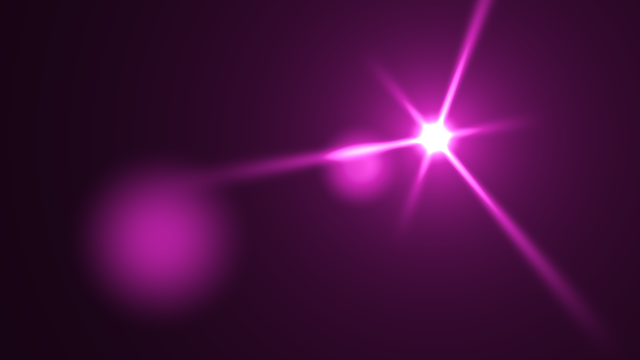
Reproduce this background procedurally as a Shadertoy shader.

```glsl
// Layout, in units of the canvas height
const vec2 STAR_POS = vec2(1.208, 0.618);
const vec2 SMALL_ORB_POS = vec2(0.995, 0.537);
const vec2 LARGE_ORB_POS = vec2(0.444, 0.336);
const vec2 SMALL_ORB_RADII = vec2(0.025, 0.127);  // inner, outer
const vec2 LARGE_ORB_RADII = vec2(0.015, 0.270);
const float SMALL_ORB_LIGHT = 0.50;
const float LARGE_ORB_LIGHT = 0.55;

// Star light
const float AMBIENT = 0.08;
const float HAZE_LIGHT = 0.16;
const float HAZE_RADIUS = 0.80;
const float HALO_LIGHT = 1.0;
const float HALO_RADIUS = 0.13;
const float CORE_LIGHT = 2.0;
const float CORE_RADIUS = 0.032;

// Rays: x = short ones, y = long ones
const int RAY_COUNT = 6;
const float RAY_ANGLE = 10.0;
const vec2 RAY_LENGTH = vec2(0.34, 0.85);
const vec2 RAY_LIGHT = vec2(0.35, 0.65);
const vec2 RAY_SPREAD = vec2(0.065, 0.040);
const float RAY_ROOT = 0.006;

// Colour response
const vec3 TINT = vec3(1.0, 0.18, 0.89);
const vec3 OVERFLOW = vec3(0.3, 0.95, 0.5);
const float OVERFLOW_START = 0.80;

float gaussian(float x, float width) {
    float q = x / width;
    return exp(-q * q);
}

float orb(vec2 p, vec2 radii) {
    return 1.0 - smoothstep(radii.x, radii.y, length(p));
}

float starGlow(float d) {
    return HAZE_LIGHT * gaussian(d, HAZE_RADIUS)
         + HALO_LIGHT * exp(-d / HALO_RADIUS)
         + CORE_LIGHT * gaussian(d, CORE_RADIUS);
}

// Alternating short and long beams that widen and fade outward
float starRays(vec2 p) {
    float light = 0.0;
    for (int i = 0; i < RAY_COUNT; i++) {
        int kind = i % 2;
        float angle = radians(RAY_ANGLE + 360.0 * float(i) / float(RAY_COUNT));
        vec2 dir = vec2(cos(angle), sin(angle));
        float along = dot(p, dir);
        float across = dot(p, vec2(-dir.y, dir.x));
        float width = RAY_ROOT + RAY_SPREAD[kind] * max(along, 0.0);
        float fade = 1.0 - smoothstep(0.0, RAY_LENGTH[kind], along);
        float start = smoothstep(0.0, 0.02, along);
        light += RAY_LIGHT[kind] * gaussian(across, width) * fade * start;
    }
    return light;
}

void mainImage(out vec4 fragColor, in vec2 fragCoord) {
    vec2 uv = fragCoord / iResolution.y;
    vec2 p = uv - STAR_POS;

    // Sum all light sources
    float light = AMBIENT + starGlow(length(p)) + starRays(p);
    light += SMALL_ORB_LIGHT * orb(uv - SMALL_ORB_POS, SMALL_ORB_RADII);
    light += LARGE_ORB_LIGHT * orb(uv - LARGE_ORB_POS, LARGE_ORB_RADII);

    // Bright light bleaches towards white
    vec3 color = TINT * light + OVERFLOW * max(light - OVERFLOW_START, 0.0);
    fragColor = vec4(min(color, 1.0), 1.0);
}
```
